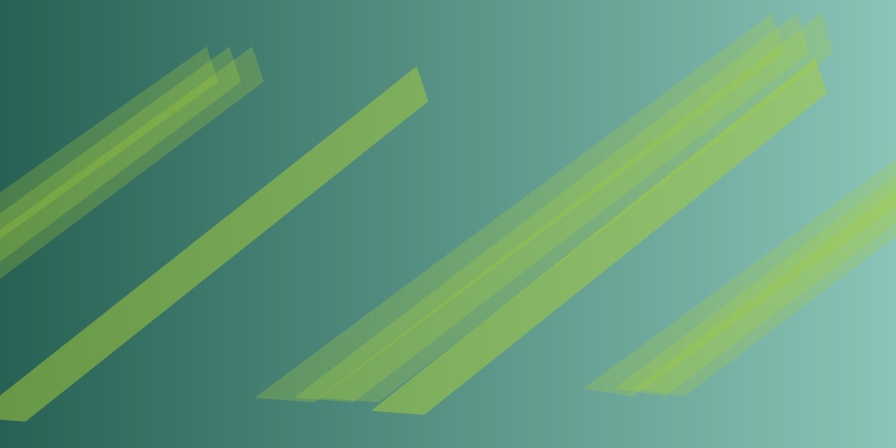
Reproduce this background procedurally as a WebGL 1 fragment shader.

```glsl
precision mediump float;
// Translucent lime diagonal bars, single and in fanned trios, over a teal gradient.

uniform vec2 u_resolution;

#define TEAL_DARK vec3(0.15, 0.38, 0.33)
#define TEAL_LIGHT vec3(0.54, 0.77, 0.72)
#define LIME vec3(0.66, 0.81, 0.22)
#define SINGLE_ALPHA 0.50
#define TRIO_ALPHA 0.27
#define FAN_POWER 0.7

// Signed distance to the line a-b, positive on its right-hand side.
float rightOf(vec2 p, vec2 a, vec2 b) {
  vec2 dir = normalize(b - a);
  return dot(p - a, vec2(dir.y, -dir.x));
}

// Coverage of a slanted bar; cap and base are the vectors along its two ends.
float bar(vec2 p, vec2 head, vec2 cap, vec2 foot, vec2 base) {
  vec2 headEnd = head + cap;
  vec2 footEnd = foot + base;
  float d = min(rightOf(p, head, headEnd), rightOf(p, headEnd, footEnd));
  d = min(d, min(rightOf(p, footEnd, foot), rightOf(p, foot, head)));
  return clamp(d * u_resolution.y + 0.5, 0.0, 1.0);
}

// Three overlapping bars; steps.x spreads the heads, steps.y the feet.
vec3 addTrio(vec3 color, vec2 p, vec2 head, vec2 cap, vec2 foot, vec2 base, vec2 steps) {
  for (int i = 0; i < 3; i++) {
    float k = float(i);
    vec2 headShift = vec2(steps.x * k, 0.0);
    vec2 footShift = vec2(steps.y * pow(k, FAN_POWER), 0.0);
    float cover = bar(p, head + headShift, cap, foot + footShift, base);
    color = mix(color, LIME, TRIO_ALPHA * cover);
  }
  return color;
}

vec3 addSingle(vec3 color, vec2 p, vec2 head, vec2 foot) {
  float cover = bar(p, head, vec2(0.026, -0.078), foot, vec2(0.119, -0.009));
  return mix(color, LIME, SINGLE_ALPHA * cover);
}

void main() {
  vec2 p = gl_FragCoord.xy / u_resolution.y;

  // Backdrop
  vec3 color = mix(TEAL_DARK, TEAL_LIGHT, gl_FragCoord.x / u_resolution.x);

  // Fanned trios: left, middle, right
  color = addTrio(color, p, vec2(0.461, 0.896), vec2(0.026, -0.078),
                  vec2(-0.521, 0.203), vec2(0.143, -0.010), vec2(0.051, 0.081));
  color = addTrio(color, p, vec2(1.724, 0.971), vec2(0.026, -0.089),
                  vec2(0.568, 0.112), vec2(0.133, -0.010), vec2(0.055, 0.0885));
  color = addTrio(color, p, vec2(2.344, 0.896), vec2(0.039, -0.078),
                  vec2(1.302, 0.133), vec2(0.112, -0.018), vec2(0.0365, 0.070));

  // Single bars
  color = addSingle(color, p, vec2(0.930, 0.852), vec2(-0.062, 0.068));
  color = addSingle(color, p, vec2(1.820, 0.870), vec2(0.828, 0.083));

  gl_FragColor = vec4(color, 1.0);
}
```
